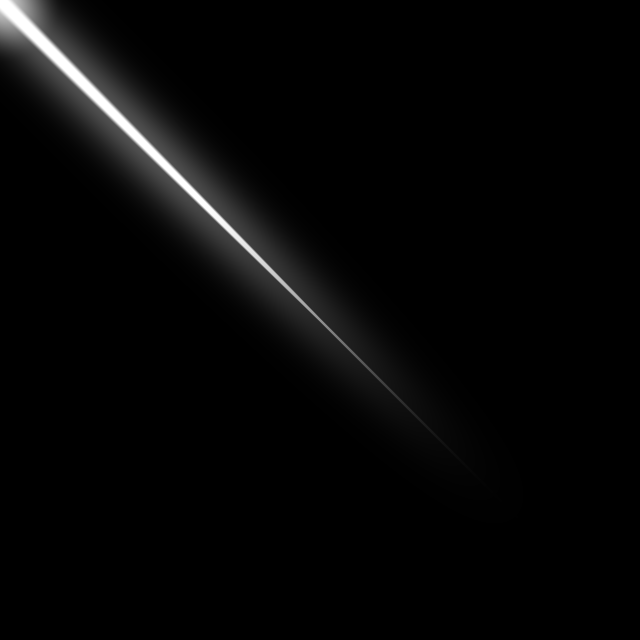
Give the GLSL for this background, as a WebGL 2 fragment shader.

```glsl
#version 300 es
precision highp float;
// A white light ray on black, falling from the top left corner along the diagonal.
// A tapering core, a wide Gaussian halo and a round flare at the source are summed,
// and the core and halo each fade out with distance along the ray.

uniform vec2 u_resolution;
out vec4 fragColor;

// Falls smoothly from 1 at "start" to 0 at "end".
float fadeOut(float start, float end, float x) {
    return 1.0 - smoothstep(start, end, x);
}

void main() {
    vec2 uv = gl_FragCoord.xy / u_resolution;
    float pixel = 1.0 / min(u_resolution.x, u_resolution.y);

    // Ray coordinates: 0 to 1 along the diagonal, and distance to its side.
    vec2 fromSource = vec2(uv.x, 1.0 - uv.y);
    float along = 0.5 * (fromSource.x + fromSource.y);
    float side = abs(fromSource.x - fromSource.y) * inversesqrt(2.0);

    // Sharp core, narrowing to a thread by the middle.
    float halfWidth = mix(0.012, 0.0016, min(along / 0.5, 1.0));
    float core = fadeOut(0.55 * halfWidth, 1.3 * halfWidth + 0.5 * pixel, side);
    core *= pow(fadeOut(0.3, 0.85, along), 2.0);

    // Soft halo along the whole ray.
    float halo = 0.33 * exp(-0.5 * pow(side / 0.035, 2.0));
    halo *= pow(fadeOut(0.2, 0.87, along), 1.4);

    // Round flare at the source.
    float flare = 0.5 * fadeOut(0.0, 0.1, length(fromSource));

    float glow = min(halo + flare, 1.0);
    fragColor = vec4(vec3(mix(glow, 1.0, core)), 1.0);
}
```
